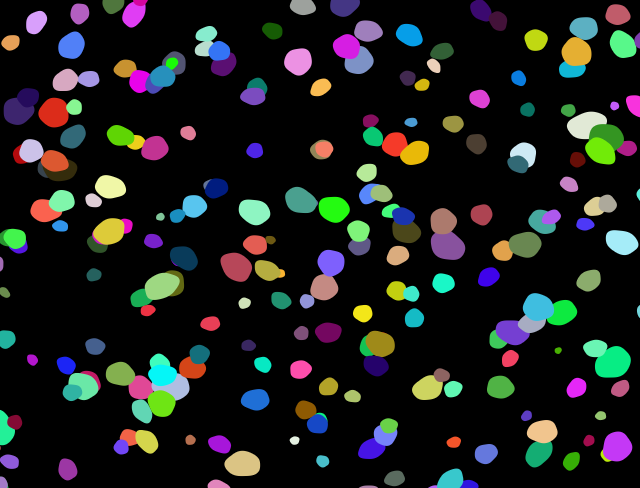
Write a Shadertoy shader that draws this pattern.

```glsl
// Scattered flat-coloured oval blobs on black, some overlapping.
// Each grid cell holds a few jittered ellipses with hashed size, tilt and
// colour; neighbouring cells are painted in a fixed order.

#define CELL 0.11            // grid cell, in canvas heights
#define BLOBS_PER_CELL 3
#define PRESENCE 0.67        // chance that a candidate blob exists
#define RADIUS_MIN 0.006
#define RADIUS_MAX 0.035
#define STRETCH_MAX 0.5      // largest extra length of the long axis
#define CORNER_TILT 0.9      // diagonal lean towards the corners, radians
#define TILT_JITTER 1.3
#define WOBBLE 0.04          // unevenness of the outline
#define BACKGROUND vec3(0.0)

vec3 hash3(vec2 p) {
    vec3 q = vec3(dot(p, vec2(127.1, 311.7)),
                  dot(p, vec2(269.5, 183.3)),
                  dot(p, vec2(419.2, 371.9)));
    return fract(sin(q) * 43758.5);
}

// Approximate signed distance to an ellipse with a slightly uneven outline
float blobDistance(vec2 p, vec2 axes, float tilt, float phase) {
    float c = cos(tilt), s = sin(tilt);
    vec2 q = vec2(c * p.x + s * p.y, c * p.y - s * p.x) / axes;
    float angle = atan(q.y, q.x + 1e-5);
    float outline = 1.0 + WOBBLE * (sin(3.0 * angle + phase)
                                  + 0.6 * sin(5.0 * angle - 2.0 * phase));
    float k = length(q);
    return (k - outline) * k / max(length(q / axes), 1e-4);
}

void mainImage(out vec4 fragColor, in vec2 fragCoord) {
    float pixel = 1.0 / iResolution.y;
    float aspect = iResolution.x / iResolution.y;
    vec2 uv = fragCoord * pixel;
    vec2 home = floor(uv / CELL);
    vec3 color = BACKGROUND;

    for (int y = -1; y <= 1; y++)
    for (int x = -1; x <= 1; x++)
    for (int i = 0; i < BLOBS_PER_CELL; i++) {
        vec2 cell = home + vec2(x, y);
        vec2 seed = cell + float(i) * vec2(17.3, 41.7);
        vec3 place = hash3(seed);
        if (place.z > PRESENCE) continue;
        vec3 form = hash3(seed + 5.37);
        vec3 turn = hash3(seed + 11.81);
        vec3 paint = hash3(seed + 23.59);

        // Size: medium blobs are the most common
        vec2 center = (cell + place.xy) * CELL;
        float radius = mix(RADIUS_MIN, RADIUS_MAX, 0.5 * (form.x + form.y));
        float stretch = sqrt(1.0 + STRETCH_MAX * form.z);
        vec2 axes = radius * vec2(stretch, 1.0 / stretch);

        // Direction: level near the middle, diagonal near the corners
        vec2 side = 2.0 * center / vec2(aspect, 1.0) - 1.0;
        float tilt = -CORNER_TILT * side.x * side.y
                   + TILT_JITTER * (turn.x - 0.5);

        float d = blobDistance(uv - center, axes, tilt, 6.2832 * turn.y);
        color = mix(color, paint, clamp(0.5 - d / pixel, 0.0, 1.0));
    }
    fragColor = vec4(color, 1.0);
}
```
